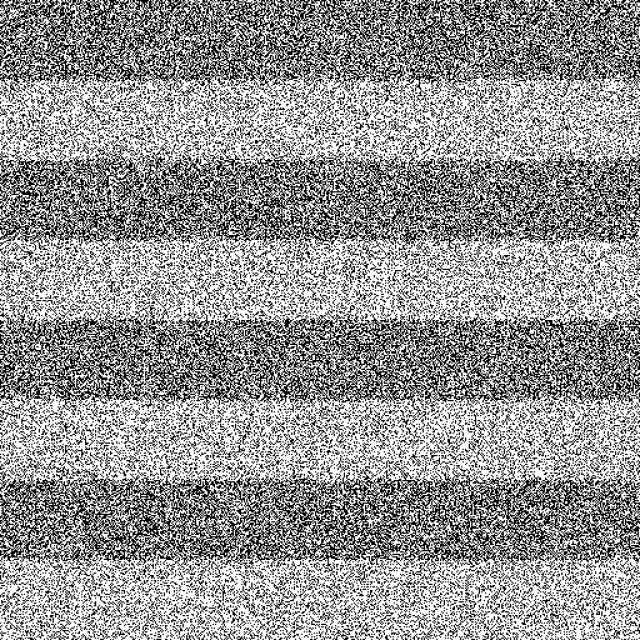
Give the GLSL for this pattern, as a three.js fragment shader.

```glsl
// Black and white grain in eight horizontal bands of alternating density.

varying vec2 vUv;

const float BANDS = 8.0;           // bands up the canvas, lightest at the bottom
const float GRAINS = 512.0;        // grains across and up
const float LIGHT_COVERAGE = 0.29; // share of ink in a light band
const float DARK_COVERAGE = 0.53;  // share of ink in a dark band
const float EVENNESS = 0.45;       // 0 scatters grains freely, 1 keeps them apart
const float EDGE_SOFTNESS = 0.03;  // half width of a band edge, in bands
const vec3 PAPER = vec3(1.0);
const vec3 INK = vec3(0.0);

float hash(vec2 cell) {
  vec3 p = fract(cell.xyx * 0.1031);
  p += dot(p, p.yzx + 33.33);
  return fract((p.x + p.y) * p.z);
}

// Random value less part of its neighbours' mean, centred on 0.
float grainNoise(vec2 cell) {
  vec2 stepX = vec2(1.0, 0.0);
  vec2 stepY = vec2(0.0, 1.0);
  float neighbours = hash(cell + stepX) + hash(cell - stepX)
                   + hash(cell + stepY) + hash(cell - stepY);
  return hash(cell) - 0.5 - EVENNESS * (0.25 * neighbours - 0.5);
}

// Ink share wanted at a height from 0 to 1.
float bandCoverage(float height) {
  float position = height * BANDS;
  float nearestEdge = floor(position + 0.5);
  float rise = smoothstep(-EDGE_SOFTNESS, EDGE_SOFTNESS, position - nearestEdge);
  float above = mod(nearestEdge, 2.0);
  float isDark = mix(1.0 - above, above, rise);
  // The canvas borders are not band edges.
  isDark = nearestEdge < 0.5 ? 0.0 : (nearestEdge > BANDS - 0.5 ? 1.0 : isDark);
  return mix(LIGHT_COVERAGE, DARK_COVERAGE, isDark);
}

// 1 for an inked grain, 0 for bare paper.
float grainInk(vec2 cell) {
  float threshold = bandCoverage((cell.y + 0.5) / GRAINS) - 0.5;
  return step(grainNoise(cell), threshold);
}

void main() {
  vec2 grid = vUv * GRAINS - 0.5;
  vec2 cell = floor(grid);

  // Blend neighbouring grains only across the pixel that spans their edge.
  vec2 pixel = clamp(fwidth(grid), 0.001, 1.0);
  vec2 blend = clamp((fract(grid) - 0.5) / pixel + 0.5, 0.0, 1.0);

  float lower = mix(grainInk(cell), grainInk(cell + vec2(1.0, 0.0)), blend.x);
  float upper = mix(grainInk(cell + vec2(0.0, 1.0)), grainInk(cell + vec2(1.0)), blend.x);

  gl_FragColor = vec4(mix(PAPER, INK, mix(lower, upper, blend.y)), 1.0);
}
```
